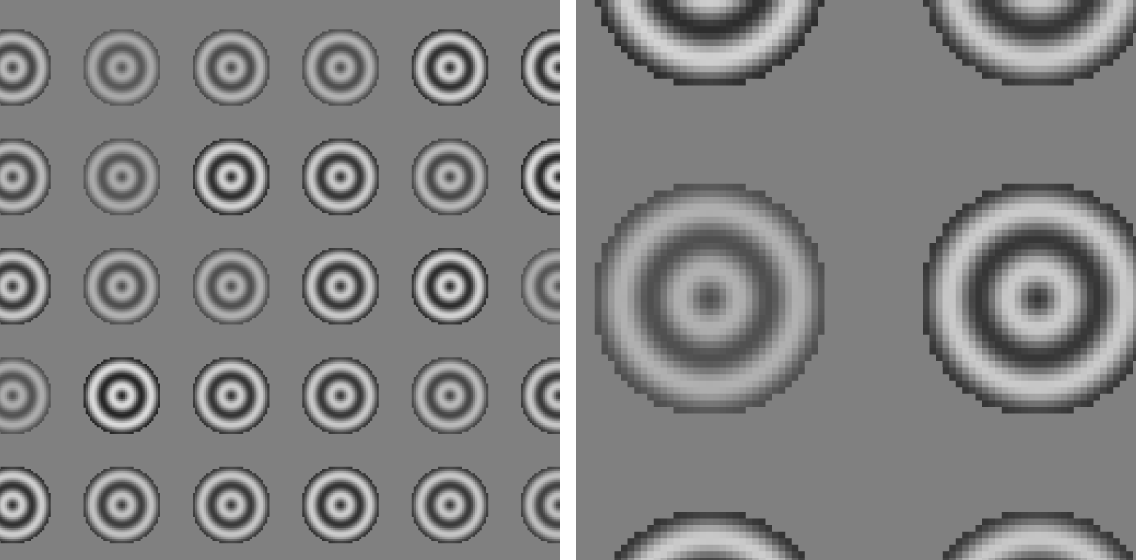
Left: the whole. Right: its middle third, enlarged.
Give the GLSL for this pattern, as a three.js fragment shader.

```glsl
// Grid of blocky grey ripple discs, each with its own contrast, on mid grey.
varying vec2 vUv;

float hash(vec2 p) {
  vec3 q = fract(vec3(p.xyx) * 0.1031);
  q += dot(q, q.yzx + 33.33);
  return fract((q.x + q.y) * q.z);
}

// Grey level at a point, in blocks (256 across the canvas).
float rippleGrid(vec2 point) {
  // One disc every 50 blocks, centred in its cell
  vec2 grid = point - vec2(5.7, 25.15) + 25.0;
  vec2 cell = floor(grid / 50.0);
  vec2 block = floor(grid - cell * 50.0 - 25.0 + 0.5);
  float radius = length(block);

  // Two full ripples from the dark centre to the dark rim
  float ripple = -cos(6.28319 * radius / 9.0);
  float contrast = mix(0.16, 0.37, hash(cell + 7.0));
  float disc = 1.0 - step(17.95, radius);
  return 0.502 + disc * contrast * ripple;
}

void main() {
  vec2 point = vUv * 256.0;
  vec2 footprint = fwidth(point);

  // Average over the footprint to smooth the block edges
  float grey = 0.0;
  for (int y = 0; y < 4; y++) {
    for (int x = 0; x < 4; x++) {
      vec2 offset = (vec2(float(x), float(y)) + 0.5) / 4.0 - 0.5;
      grey += rippleGrid(point + offset * footprint) / 16.0;
    }
  }
  gl_FragColor = vec4(vec3(grey), 1.0);
}
```
